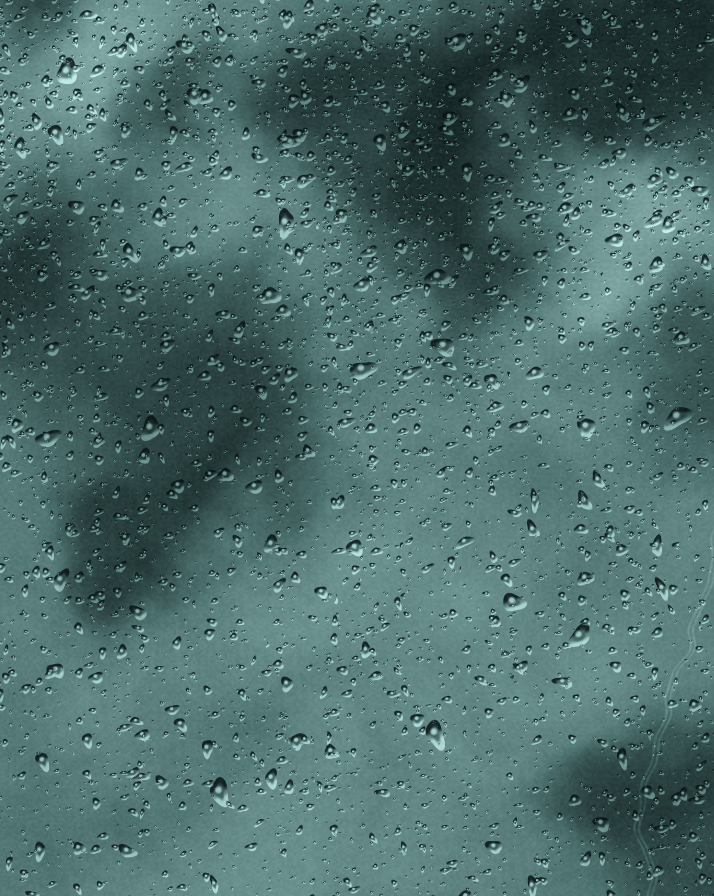
Write a Shadertoy shader that draws this texture.

```glsl
// Raindrops of many sizes on a window pane in front of dark teal storm clouds.

const vec3 DEEP_TEAL = vec3(0.11, 0.18, 0.18);
const vec3 MID_TEAL = vec3(0.29, 0.43, 0.42);
const vec3 PALE_TEAL = vec3(0.44, 0.59, 0.58);

// Cloud masses: centre, radius, strength
const vec4 SHADOWS[11] = vec4[11](
    vec4(0.45, 0.85, 0.13, 1.9), vec4(0.51, 0.70, 0.08, 1.1),
    vec4(0.66, 0.96, 0.15, 1.5), vec4(0.78, 0.87, 0.10, 1.2),
    vec4(0.19, 0.89, 0.06, 1.0), vec4(0.03, 0.67, 0.12, 1.4),
    vec4(0.22, 0.55, 0.12, 1.7), vec4(0.15, 0.41, 0.07, 1.2),
    vec4(0.77, 0.06, 0.11, 1.3), vec4(0.80, 0.58, 0.09, 0.8),
    vec4(0.02, 1.00, 0.07, 1.2));
const vec4 GLOWS[5] = vec4[5](
    vec4(0.11, 0.93, 0.09, 0.34), vec4(0.28, 0.80, 0.09, 0.18),
    vec4(0.73, 0.755, 0.08, 0.42), vec4(0.59, 0.81, 0.05, 0.22),
    vec4(0.45, 0.30, 0.12, 0.12));

float hash(vec2 p) {
    return fract(sin(dot(p, vec2(127.1, 311.7))) * 43758.5453);
}

float noise(vec2 p) {
    vec2 i = floor(p), f = fract(p);
    f = f * f * (3.0 - 2.0 * f);
    return mix(mix(hash(i), hash(i + vec2(1, 0)), f.x),
               mix(hash(i + vec2(0, 1)), hash(i + vec2(1, 1)), f.x), f.y);
}

float fbm(vec2 p) {
    float sum = 0.0, amp = 0.5;
    for (int i = 0; i < 5; i++) {
        sum += amp * noise(p);
        p = mat2(1.6, 1.2, -1.2, 1.6) * p + 7.3;
        amp *= 0.5;
    }
    return sum;
}

float blob(vec2 p, vec4 mass) {
    vec2 q = (p - mass.xy) / mass.z;
    return mass.w * exp(-pow(dot(q, q), 1.25));
}

// Brightness of the sky, 0 = deep, 1 = pale
float cloudTone(vec2 p) {
    vec2 warped = p + 0.17 * (vec2(fbm(p * 9.0), fbm(p * 9.0 + 31.0)) - 0.48);
    float shadow = 0.0, glow = 0.0;
    for (int i = 0; i < 11; i++) shadow += blob(warped, SHADOWS[i]);
    for (int i = 0; i < 5; i++) glow += blob(warped, GLOWS[i]);
    float wisps = 0.50 * (fbm(vec2(p.x * 4.0 + p.y, p.y * 7.0 - p.x * 4.0)) - 0.48)
                + 0.22 * (fbm(warped * 16.0) - 0.48);
    return 0.80 - 0.86 * (1.0 - exp(-shadow)) + glow + wisps;
}

// Returns (darkening, brightening) of one drop of unit radius
vec2 shadeDrop(vec2 shape, vec2 upright, float phase, float blur) {
    float angle = atan(shape.y, shape.x);
    float r = length(shape) * (1.0 + 0.16 * sin(2.0 * angle + phase)
                                   + 0.13 * sin(3.0 * angle + phase * 2.7));
    float mask = 1.0 - smoothstep(1.0 - blur, 1.0 + blur, r);
    float facing = dot(upright, normalize(vec2(-0.35, 1.0)));
    float rim = smoothstep(0.35, 0.75, r);
    float topShade = rim * smoothstep(-0.1, 0.45, facing);
    float lowGlow = smoothstep(0.25, 0.6, r) * smoothstep(0.05, 0.6, -facing);
    float spark = 1.0 - smoothstep(0.15, 0.45, length(upright - vec2(-0.15, 0.25)));
    return mask * vec2(topShade + 0.35 * (1.0 - rim), 0.6 * lowGlow + 0.8 * spark);
}

// One scattered layer of drops, at most one per cell of staggered columns
vec2 dropLayer(vec2 p, float cellSize, float radius, float density, float seed, float pixel) {
    vec2 grid = p / cellSize + seed * 3.7;
    grid.y += 9.0 * hash(vec2(floor(grid.x), seed));
    vec2 cell = floor(grid), key = cell + seed * 17.0;
    float pick = hash(key + 1.3), phase = 6.2832 * hash(key + 2.9);
    float size = radius * mix(0.45, 1.0, pow(hash(key + 4.1), 1.4));
    float room = max(0.5 - 1.6 * radius / cellSize, 0.0);
    vec2 centre = 0.5 + room * (2.0 * vec2(hash(key + 5.7), hash(key + 8.3)) - 1.0);
    vec2 upright = (fract(grid) - centre) * cellSize / size;
    float tilt = 1.2 * (hash(key + 6.1) - 0.35);
    float stretch = mix(0.68, 1.4, hash(key + 9.9));
    vec2 shape = mat2(cos(tilt), -sin(tilt), sin(tilt), cos(tilt)) * upright;
    shape /= vec2(stretch, 1.0 / stretch);
    return step(pick, density) * shadeDrop(shape, upright, phase, min(0.7 * pixel / size, 0.5));
}

// Pale winding trickle at the lower right
float trickle(vec2 p, float pixel) {
    float x = 0.713 + 0.087 * smoothstep(0.05, 0.43, p.y)
            + 0.018 * smoothstep(0.08, 0.0, p.y) + 0.012 * (noise(vec2(p.y * 40.0, 3.0)) - 0.5);
    float d = abs(p.x - x);
    float edge = 1.0 - smoothstep(0.0, 0.0015 + pixel, abs(d - 0.0025));
    return edge * (0.5 + 0.5 * noise(p * 90.0)) * smoothstep(0.45, 0.38, p.y);
}

void mainImage(out vec4 fragColor, in vec2 fragCoord) {
    vec2 p = fragCoord / iResolution.y;
    float pixel = 1.0 / iResolution.y;
    float tone = cloudTone(p);

    // Drops crowd together in the upper half, partly in vertical runs
    float crowd = mix(0.45, 0.85, smoothstep(0.35, 0.75, p.y));
    float runs = crowd * (0.45 + 0.9 * noise(vec2(p.x * 38.0, p.y * 5.0)));
    vec2 rain = dropLayer(p, 0.085, 0.0125, 0.42, 1.0, pixel);
    for (int i = 0; i < 2; i++) {
        float seed = float(i);
        rain = max(rain, dropLayer(p, 0.045, 0.0083, crowd * 0.65, 2.0 + seed, pixel));
        rain = max(rain, dropLayer(p, 0.026, 0.0053, runs, 5.0 + seed, pixel));
        rain = max(rain, 0.8 * dropLayer(p, 0.013, 0.0025, runs * 0.75, 8.0 + seed, pixel));
    }

    tone = tone * (1.0 - 0.85 * rain.x) - 0.22 * rain.x + 1.25 * rain.y;
    tone += 0.28 * trickle(p, pixel) + 0.12 * (noise(p * 420.0) - 0.5);
    tone = clamp(tone, -0.35, 1.9);
    vec3 color = tone < 0.6 ? mix(DEEP_TEAL, MID_TEAL, tone / 0.6)
                            : mix(MID_TEAL, PALE_TEAL, (tone - 0.6) / 0.4);
    fragColor = vec4(clamp(color, 0.0, 1.0), 1.0);
}
```
